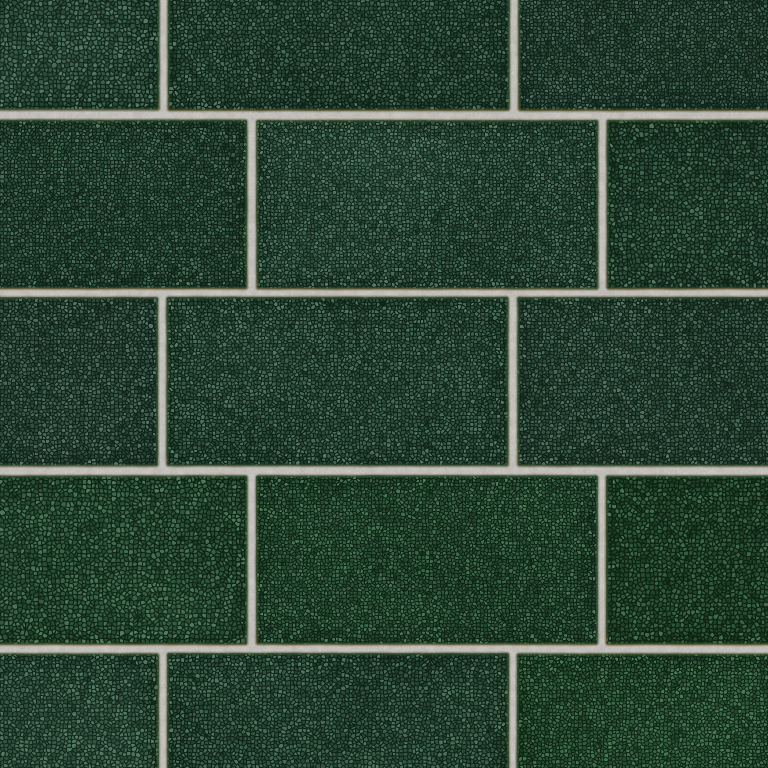
Write a three.js fragment shader that draws this pattern.

```glsl
varying vec2 vUv;

const vec2 PITCH = vec2(0.4565, 0.2317);
const vec2 FIRST_JOINT = vec2(0.212, 0.155);
const float ROW_SHIFT = 0.115;
const float JOINT_WIDTH = 0.0112;
const float SOFTNESS = 0.0009;

const vec3 GLAZE_DEEP = vec3(0.06, 0.14, 0.09);
const vec3 GLAZE_BASE = vec3(0.13, 0.24, 0.17);
const vec3 GLAZE_LIGHT = vec3(0.21, 0.33, 0.26);
const vec3 GLAZE_PALE = vec3(0.34, 0.47, 0.38);
const vec3 RIM_GREEN = vec3(0.20, 0.36, 0.22);
const vec3 RIM_OCHRE = vec3(0.42, 0.36, 0.19);
const vec3 GROUT = vec3(0.76, 0.75, 0.73);
const vec3 GROUT_SHADE = vec3(0.56, 0.55, 0.50);

vec2 hash2(vec2 p) {
  vec3 q = fract(p.xyx * vec3(0.1031, 0.1030, 0.0973));
  q += dot(q, q.yzx + 33.33);
  return fract((q.xx + q.yz) * q.zy);
}

float gradientDot(vec2 cell, vec2 corner, vec2 f) {
  return dot(hash2(cell + corner) * 2.0 - 1.0, f - corner);
}

// Gradient noise, roughly -0.7 to 0.7
float gradientNoise(vec2 p) {
  vec2 cell = floor(p);
  vec2 f = fract(p);
  vec2 u = f * f * f * (f * (f * 6.0 - 15.0) + 10.0);
  float low = mix(gradientDot(cell, vec2(0.0), f), gradientDot(cell, vec2(1.0, 0.0), f), u.x);
  float high = mix(gradientDot(cell, vec2(0.0, 1.0), f), gradientDot(cell, vec2(1.0), f), u.x);
  return mix(low, high, u.y);
}

float roundedBox(vec2 p, vec2 halfSize, float radius) {
  vec2 q = abs(p) - halfSize + radius;
  return length(max(q, 0.0)) + min(max(q.x, q.y), 0.0) - radius;
}

// x: gap between the two nearest droplets, y: random value of the nearest
vec2 droplets(vec2 p) {
  vec2 cell = floor(p);
  float nearest = 8.0;
  float second = 8.0;
  float id = 0.0;
  for (int j = -1; j <= 1; j++) {
    for (int i = -1; i <= 1; i++) {
      vec2 neighbour = cell + vec2(float(i), float(j));
      vec2 h = hash2(neighbour);
      float dist = length(neighbour + 0.1 + 0.8 * h - p);
      if (dist < nearest) {
        second = nearest;
        nearest = dist;
        id = fract(h.x * 7.0 + h.y * 13.0);
      } else {
        second = min(second, dist);
      }
    }
  }
  return vec2(second - nearest, id);
}

vec3 glazeRamp(float tone) {
  vec3 color = mix(GLAZE_DEEP, GLAZE_BASE, clamp((tone - 0.08) / 0.28, 0.0, 1.0));
  color = mix(color, GLAZE_LIGHT, clamp((tone - 0.36) / 0.26, 0.0, 1.0));
  return mix(color, GLAZE_PALE, clamp((tone - 0.62) / 0.3, 0.0, 1.0));
}

vec3 glaze(vec2 uv, vec2 id, float inset) {
  vec2 tileRandom = hash2(id + 41.0);
  vec2 drop = droplets(uv * mix(170.0, 215.0, tileRandom.x) + id * 17.0);
  float body = smoothstep(0.02, 0.48, drop.x);
  float pool = exp(-inset / 0.011);
  float cloud = gradientNoise(uv * vec2(5.0, 6.0) + id * 3.7);
  float sheen = 0.12 * cloud + 0.12 * (tileRandom.y - 0.5) + 0.07 * (0.5 - uv.x);
  // Glaze pools darkly near the edge, leaving sparse pale drops
  float tone = 0.06 + body * (0.34 + 0.46 * drop.y) + sheen;
  tone += pool * (0.4 * body * smoothstep(0.6, 1.0, drop.y) - 0.22);
  vec3 tint = mix(vec3(0.88, 1.03, 0.86), vec3(1.04, 1.0, 1.1), hash2(id + 9.0).x);
  return glazeRamp(tone) * tint;
}

vec3 groutColor(vec2 uv, float depth) {
  float grain = 0.05 * gradientNoise(uv * 330.0) + 0.05 * gradientNoise(uv * 90.0);
  return mix(GROUT_SHADE, GROUT, smoothstep(0.0, 0.0032, depth)) + grain;
}

void main() {
  // Running bond: every other course is shifted sideways
  vec2 grid = (vUv - FIRST_JOINT) / PITCH;
  float row = floor(grid.y);
  grid.x -= mod(row + 1.0, 2.0) * ROW_SHIFT / PITCH.x;
  vec2 id = vec2(floor(grid.x), row) + 20.0;
  vec2 local = (fract(grid) - 0.5) * PITCH;

  // Hand-set tiles: slight drift and uneven edges
  local += (hash2(id) - 0.5) * vec2(0.0028, 0.0016);
  float wobble = 0.0007 * gradientNoise(vUv * 28.0 + id * 5.0);
  float edge = roundedBox(local, 0.5 * (PITCH - JOINT_WIDTH), 0.003) + wobble;
  float inset = max(-edge, 0.0);

  // Thin glaze along the rim, with bare clay showing at the lower edge
  vec3 tile = glaze(vUv, id, inset);
  float rim = 1.0 - smoothstep(0.0012, 0.0045, inset);
  tile = mix(tile, RIM_GREEN, 0.6 * rim);
  float lower = 1.0 - smoothstep(-0.107, -0.09, local.y);
  float clay = 1.0 - smoothstep(0.0005, 0.0022, inset);
  tile = mix(tile, RIM_OCHRE, clay * mix(0.3, 0.85, lower));

  float joint = smoothstep(-SOFTNESS, SOFTNESS, edge);
  gl_FragColor = vec4(mix(tile, groutColor(vUv, edge), joint), 1.0);
}
```
